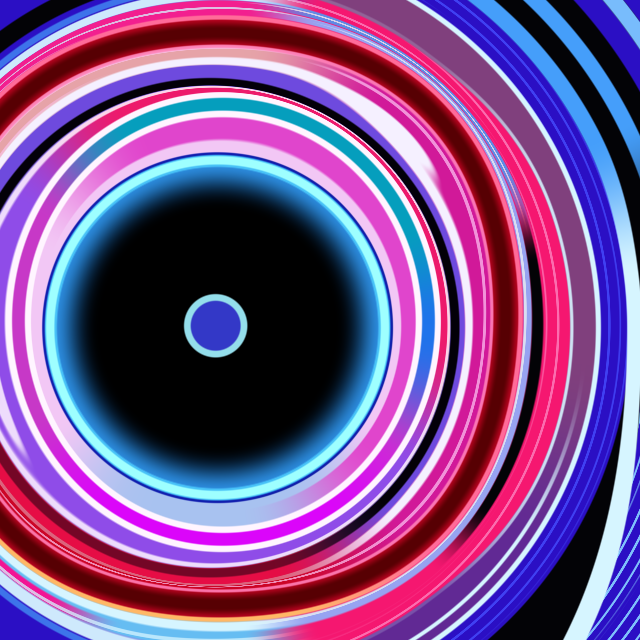
Write a Shadertoy shader that draws this background.

```glsl
// Draws a glowing dark disc inside warped neon rings, with streaked corners.

// All radii are in percent of the canvas side.
vec3 band(vec3 base, vec3 paint, float r, float inner, float outer, float alpha) {
    float soft = max(0.16, 100.0 / min(iResolution.x, iResolution.y));
    float cover = smoothstep(inner - soft, inner + soft, r)
                * (1.0 - smoothstep(outer - soft, outer + soft, r));
    return mix(base, paint, cover * alpha);
}

float window(float r, float a, float b, float c, float d) {
    return smoothstep(a, b, r) * (1.0 - smoothstep(c, d, r));
}

// Radial shift of each family of rings along the unit direction d.
float ringShift(float r, vec2 d) {
    float cos2 = d.x * d.x - d.y * d.y;
    float cos4 = 2.0 * cos2 * cos2 - 1.0;
    return (0.92 * (d.x + d.y) - 0.98 * cos2) * window(r, 27.3, 31.3, 34.5, 38.5)
         - 1.2 * d.x * window(r, 34.5, 38.0, 39.5, 43.0)
         + (0.26 * d.x + 1.43 * d.y - 0.9 * cos4) * window(r, 39.0, 43.5, 48.0, 53.0);
}

// Thin wandering highlights from layered sines.
float streaks(float r, vec2 d) {
    float wave = sin(r * 4.0 + 2.0 * d.x - 1.5 * d.y) + 0.6 * sin(r * 7.0 - 3.0 * d.x * d.y);
    return smoothstep(0.45, 1.2, wave);
}

vec3 innerRings(vec3 col, float r, vec2 d) {
    vec3 white = vec3(1.0, 0.96, 1.0);
    float upperRight = smoothstep(-0.05, 0.55, dot(d, vec2(0.57, 0.82)));
    float rightSide = smoothstep(-0.5, 0.3, dot(d, vec2(0.8, 0.6)));
    vec3 pale = mix(vec3(0.95, 0.78, 0.96), vec3(0.66, 0.76, 0.94), smoothstep(0.5, 0.95, -d.y));
    col = band(col, pale, r, 27.3, 31.5, 1.0);
    col = band(col, vec3(0.88, 0.27, 0.80), r, 28.7, 31.2, rightSide);
    vec3 magenta = mix(vec3(0.78, 0.22, 0.78), vec3(0.86, 0.02, 0.98), smoothstep(0.4, 0.9, -d.y));
    vec3 teal = mix(vec3(0.12, 0.45, 0.92), vec3(0.02, 0.62, 0.74), smoothstep(0.0, 0.5, d.y));
    col = band(col, mix(magenta, teal, upperRight), r, 31.5, 34.4, 1.0);
    col = band(col, mix(vec3(0.56, 0.30, 0.91), vec3(0.93, 0.10, 0.42), upperRight), r, 34.4, 37.4, 1.0);
    col = band(col, white, r, 31.0, 32.0, 1.0);
    col = band(col, white, r, 34.0, 35.0, 1.0);
    return band(col, white, r, 36.8, 37.5, 0.85);
}

vec3 middleRings(vec3 col, float r, vec2 d) {
    vec3 white = vec3(0.96, 0.94, 1.0);
    float low = smoothstep(0.35, 0.8, dot(d, vec2(-0.4, -0.9)));
    float glint = streaks(r, d);
    // The violet ring narrows towards the right.
    float violetEdge = 40.9 - 1.0 * smoothstep(0.2, 0.8, d.x);
    vec3 violet = mix(vec3(0.43, 0.29, 0.87), vec3(0.90, 0.05, 0.27), low);
    vec3 hot = mix(vec3(0.82, 0.10, 0.60), vec3(0.90, 0.64, 0.66), smoothstep(0.2, 0.9, d.y - d.x));
    col = band(col, violet, r, 37.5, 43.7, 1.0);
    col = band(col, vec3(0.01, 0.0, 0.03), r, 37.6, 39.0, 1.0 - 0.5 * low);
    col = band(col, mix(hot, vec3(0.80, 0.02, 0.15), low), r, violetEdge, 44.2, 1.0);
    col = band(col, white, r, violetEdge, violetEdge + 1.0, 1.0 - 0.6 * low);
    col = band(col, vec3(1.0, 0.78, 0.96), r, 41.8, 43.5, glint * 0.7);
    // Dark red tube with bright rims.
    float rim = smoothstep(0.5, 2.2, abs(r - 45.6));
    col = band(col, mix(vec3(0.34, 0.0, 0.01), vec3(0.72, 0.01, 0.12), rim), r, 43.6, 47.8, 1.0);
    col = band(col, vec3(1.0, 0.5, 0.72), r, 43.2, 43.7, 0.9);
    return band(col, mix(vec3(1.0, 0.42, 0.60), vec3(1.0, 0.72, 0.40), low), r, 47.6, 48.3, 1.0);
}

vec3 outerRings(float r, float rawR, vec2 d) {
    vec3 black = vec3(0.01, 0.01, 0.025), ice = vec3(0.84, 0.96, 1.0);
    vec3 sky = vec3(0.27, 0.62, 0.98), deepBlue = vec3(0.17, 0.06, 0.77);
    float right = smoothstep(0.08, 0.32, d.x);
    float low = smoothstep(0.1, 0.6, -d.y);
    float glint = streaks(r, d);
    // Left side: pink above, icy blue below, deep blue in the corners.
    vec3 left = band(deepBlue, mix(vec3(0.95, 0.12, 0.56), vec3(0.40, 0.74, 0.95), low), r, 47.5, 51.0, 1.0);
    left = band(left, ice, r, 48.3, 49.4, low);
    left = band(left, vec3(0.95, 0.08, 0.58), r, 49.8, 51.0, low * smoothstep(-0.3, -0.55, d.x));
    left = band(left, ice, r, 51.0, 52.6, 0.95);
    left = band(left, sky, r, 52.8, 53.8, 0.7);
    left = band(left, black, r, 54.7, 57.5, 1.0 - low);
    left = band(left, ice, r, 48.3, 51.0, glint * 0.75);
    // Right side: pink, mauve and deep blue arcs.
    float side = smoothstep(0.6, 0.95, d.x);
    float mauveEdge = 53.6 + 1.5 * side;
    vec3 col = band(black, vec3(0.96, 0.09, 0.44), r, 47.5, 55.4, 1.0);
    col = band(col, mix(vec3(0.55, 0.70, 1.0), ice, glint), r, 48.4, 49.6, 0.9);
    col = band(col, mix(sky, ice, glint), r, 49.8, 51.4, smoothstep(0.25, 0.5, d.y) * 0.85);
    col = band(col, black, r, 49.6, 51.1, smoothstep(0.4, 0.2, d.y) * smoothstep(-0.75, -0.55, d.y));
    col = band(col, vec3(1.0, 0.65, 0.85), r, 51.4, 53.8, glint * 0.6);
    vec3 mauve = mix(vec3(0.50, 0.25, 0.49), vec3(0.38, 0.16, 0.58), low);
    col = band(col, mauve, r, mauveEdge, 59.8, 1.0);
    col = band(col, ice, r, mauveEdge, mauveEdge + 0.5, 0.2 + 0.7 * side);
    col = band(col, ice, r, 57.2, 57.8, low);
    col = band(col, mix(deepBlue, vec3(0.25, 0.25, 0.95), glint), r, 59.6, 64.5, 1.0);
    col = band(col, ice, r, 59.1, 59.9, 1.0);
    // Corner ribbons bend away from the circles.
    float up = smoothstep(0.12, 0.45, d.y);
    float ribbon = rawR - 19.5 * pow(max(-d.y, 0.0), 2.0);
    col = band(col, mix(deepBlue, mix(sky, ice, 0.4), glint), ribbon, 66.5, 100.0, smoothstep(0.0, -0.2, d.y));
    col = band(col, mix(ice, sky, up), ribbon, 64.0 + 0.4 * up, 66.3 + low + 0.7 * up, 1.0);
    col = band(col, sky, r, 70.0, 72.5, up);
    col = band(col, deepBlue, r, 75.6, 79.0, up);
    col = band(col, mix(sky, ice, 0.35), r, 79.0, 81.5, up);
    col = band(col, deepBlue, r, 81.5, 85.0, up);
    return mix(left, col, right);
}

void mainImage(out vec4 fragColor, in vec2 fragCoord) {
    vec2 uv = (fragCoord - 0.5 * iResolution.xy) / min(iResolution.x, iResolution.y) + 0.5;
    vec2 p = (uv - vec2(0.340, 0.488)) * 100.0;
    float r = length(p);
    vec2 d = p / max(r, 0.001);
    float ringR = r;
    for (int i = 0; i < 5; i++) ringR = r - ringShift(ringR, d);

    vec3 col = outerRings(ringR, r, d);
    col = middleRings(col, ringR, d);
    col = innerRings(col, ringR, d);

    // Black disc, blue inner glow and cyan rim.
    float glow = smoothstep(18.0, 25.5, r);
    vec3 disc = vec3(0.17, 0.54, 0.86) * pow(vec3(glow), vec3(2.0, 1.6, 1.5));
    col = band(col, disc, r, -1.0, 25.6, 1.0);
    col = band(col, vec3(0.06, 0.12, 0.68), r, 25.2, 27.4, 1.0);
    col = band(col, vec3(0.28, 0.76, 0.97), r, 25.1, 27.0, 1.0);
    col = band(col, vec3(0.62, 1.0, 1.0), r, 25.5, 26.8, 1.0);

    // Small blue core.
    float core = length(uv - vec2(0.337, 0.491)) * 100.0;
    col = band(col, vec3(0.58, 0.87, 0.92), core, -1.0, 4.95, 1.0);
    col = band(col, vec3(0.20, 0.22, 0.78), core, -1.0, 3.9, 1.0);
    fragColor = vec4(col, 1.0);
}
```
